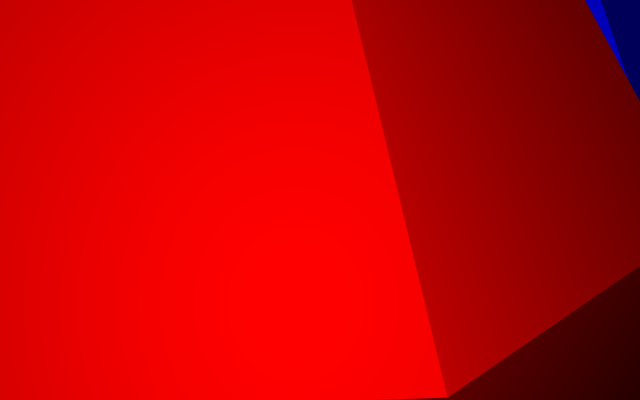
Write a Shadertoy shader that draws this background.

```glsl
// Close view of a lit red box with a blue box peeking out at the upper right.
// Straight edges are signed line distances; each face has its own shading.
// Coordinates are in canvas heights, with the origin at the lower left.

#define CORNER vec2(1.119, 0.006)
#define LIGHT_SPOT vec2(0.74, 0.24)
#define LIGHT_FALLOFF vec2(0.68, 0.52)
#define SIDE_LEVEL 0.735
#define SIDE_FADE 0.50
#define BASE_LEVEL 0.36
#define BRIGHT_BLUE vec3(0.0, 0.0, 0.72)
#define DARK_BLUE vec3(0.0, 0.0, 0.35)

// Signed distance to the line from a to b, positive on its right.
float rightOf(vec2 p, vec2 a, vec2 b) {
    vec2 along = normalize(b - a);
    return dot(p - a, vec2(along.y, -along.x));
}

// Antialiased coverage of the positive side of a distance.
float cover(float dist) {
    return clamp(dist * iResolution.y + 0.5, 0.0, 1.0);
}

// Diffuse light from a point in front of the face.
float frontShade(vec2 p) {
    vec2 offset = p - LIGHT_SPOT;
    return inversesqrt(1.0 + dot(LIGHT_FALLOFF, offset * offset));
}

void mainImage(out vec4 fragColor, in vec2 fragCoord) {
    vec2 p = fragCoord / iResolution.y;

    // Edges of the red box
    float sideDist = rightOf(p, CORNER, vec2(0.879, 1.0));
    float baseDist = max(rightOf(p, CORNER, vec2(1.6, 0.335)),
                         rightOf(p, vec2(0.94, 0.0), CORNER));

    // Brightness of its three faces
    float sideShade = SIDE_LEVEL - SIDE_FADE * sideDist - 0.07 * p.y * p.y;
    float baseShade = BASE_LEVEL + dot(p - CORNER, vec2(-0.437, 0.27));
    float red = mix(frontShade(p), sideShade, cover(sideDist));
    red = mix(red, baseShade, cover(baseDist));
    vec3 color = vec3(max(red, 0.0), 0.0, 0.0);

    // Blue box behind the far edge
    float farDist = rightOf(p, vec2(1.6, 0.746), vec2(1.4625, 1.0));
    float foldDist = rightOf(p, vec2(1.569, 0.804), vec2(1.502, 1.0));
    vec3 blue = mix(BRIGHT_BLUE, DARK_BLUE, cover(foldDist));
    color = mix(color, blue, cover(farDist));

    fragColor = vec4(color, 1.0);
}
```
